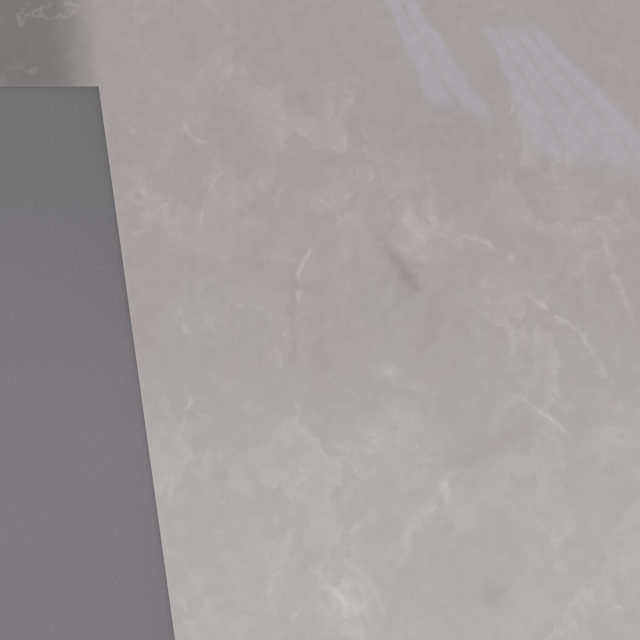
Write a WebGL 1 fragment shader that draws this texture.

```glsl
precision highp float;
uniform vec2 u_resolution;

vec2 hashGradient(vec2 cell) {
  vec2 h = vec2(dot(cell, vec2(127.1, 311.7)), dot(cell, vec2(269.5, 183.3)));
  return 2.0 * fract(sin(h) * 43758.5) - 1.0;
}

float gradientNoise(vec2 p) {
  vec2 i = floor(p), f = fract(p), e = vec2(1.0, 0.0);
  vec2 u = f * f * f * (f * (f * 6.0 - 15.0) + 10.0);
  float low = mix(dot(hashGradient(i), f), dot(hashGradient(i + e), f - e), u.x);
  float high = mix(dot(hashGradient(i + e.yx), f - e.yx), dot(hashGradient(i + 1.0), f - 1.0), u.x);
  return mix(low, high, u.y);
}

float fbm(vec2 p) {
  float sum = 0.0, amp = 0.5;
  for (int i = 0; i < 5; i++) {
    sum += amp * gradientNoise(p);
    p = mat2(1.6, 1.2, -1.2, 1.6) * p + 7.3;
    amp *= 0.5;
  }
  return sum;
}

float ridge(float n, float width) {
  return exp(-n * n / (width * width));
}

// Soft ramps that each end in a crisp lip
float terrace(float n) {
  float f = fract(n);
  return f * f * smoothstep(1.0, 0.9, f);
}

float blob(vec2 p, vec2 center, vec2 radius) {
  vec2 d = (p - center) / radius;
  return exp(-dot(d, d));
}

// Bowed stroke that fades at both ends; ends = start.xy, finish.xy
float stroke(vec2 p, vec4 ends, float bow, float width) {
  vec2 ab = ends.zw - ends.xy, d = p - ends.xy;
  float t = dot(d, ab) / dot(ab, ab);
  float across = dot(d, vec2(-ab.y, ab.x)) / length(ab) - 4.0 * bow * t * (1.0 - t);
  return ridge(across, width) * smoothstep(-0.08, 0.2, t) * smoothstep(1.08, 0.8, t);
}

// Slanted patch of light; edges = left x, left slope, right x, right slope
float lightPatch(vec2 p, vec4 edges, vec2 span, float bars) {
  float depth = 1.0 - p.y;
  float left = edges.x + edges.y * depth;
  float f = (p.x - left) / (edges.z + edges.w * depth - left);
  float mask = smoothstep(-0.08, 0.08, f) * smoothstep(1.08, 0.92, f);
  mask *= smoothstep(span.x - 0.015, span.x + 0.015, depth);
  mask *= smoothstep(span.y + 0.02, span.y - 0.02, depth + 0.03 * (1.0 - f));
  return mask * (1.0 - 0.6 * pow(0.5 + 0.5 * cos(6.2832 * f * bars), 4.0));
}

vec3 marble(vec2 uv) {
  vec2 warp = vec2(fbm(uv * 9.0), fbm(uv * 9.0 + 31.0));
  vec2 ripple = vec2(fbm(uv * 34.0 + 5.0), fbm(uv * 34.0 + 47.0));
  vec2 p = uv + 0.025 * warp + 0.02 * ripple;
  float cloud = fbm(uv * 5.0 + 1.2 * warp);
  float fine = fbm(uv * 42.0 + 3.0 * warp);
  vec3 color = mix(vec3(0.697, 0.682, 0.675), vec3(0.648, 0.627, 0.622), smoothstep(0.05, 0.8, uv.y));
  color += 0.04 * cloud + 0.035 * fine + 0.01 * gradientNoise(uv * 150.0);
  float flakes = terrace(3.5 * fbm(p * vec2(7.0, 4.5) + 3.0));
  color += 0.032 * (flakes - 0.25) * smoothstep(-0.2, 0.2, cloud + 0.5 * warp.x);
  // Pink and brown deposits
  float pink = 0.5 * ridge(fbm(p * vec2(8.0, 4.0) + 12.0), 0.03) * smoothstep(0.25, 0.5, uv.y);
  pink += 0.6 * blob(p, vec2(0.5, 0.48), vec2(0.04, 0.05));
  pink += 0.6 * blob(p, vec2(0.22, 0.49), vec2(0.02, 0.05));
  pink += stroke(p, vec4(0.47, 0.62, 0.465, 0.43), -0.012, 0.007);
  pink += stroke(p, vec4(0.68, 0.55, 0.65, 0.44), 0.01, 0.01);
  color -= vec3(0.006, 0.019, 0.017) * pink;
  float brown = 0.8 * stroke(p, vec4(0.59, 0.62, 0.655, 0.535), 0.008, 0.012);
  brown += 0.5 * blob(p, vec2(0.47, 0.845), vec2(0.02));
  brown += 0.5 * blob(p, vec2(0.77, 0.08), vec2(0.025));
  brown += 0.4 * stroke(p, vec4(0.69, 0.26, 0.84, 0.34), 0.0, 0.016);
  color -= vec3(0.05, 0.06, 0.067) * brown;
  // Pale crystals and broad streaks
  float pale = blob(p, vec2(0.65, 0.645), vec2(0.038, 0.045));
  pale += blob(p, vec2(0.54, 0.05), vec2(0.038, 0.045));
  pale += 0.6 * blob(p, vec2(0.61, 0.425), vec2(0.022, 0.015));
  pale += 0.5 * blob(p, vec2(0.91, 0.645), vec2(0.04, 0.02));
  pale += 0.6 * stroke(p, vec4(0.60, 0.12, 0.73, 0.28), 0.0, 0.015);
  pale += 0.5 * stroke(p, vec4(0.405, 0.04, 0.465, 0.2), 0.0, 0.014);
  color += 0.05 * pale * (0.8 + 2.2 * fine);
  // Thin veins and a broken web
  float vein = stroke(p, vec4(0.69, 0.63, 0.80, 0.585), 0.018, 0.004);
  vein += stroke(p, vec4(0.80, 0.55, 0.965, 0.39), 0.02, 0.004);
  vein += stroke(p, vec4(0.80, 0.385, 0.91, 0.305), 0.0, 0.005);
  vein += stroke(p, vec4(0.935, 0.65, 0.985, 0.49), 0.0, 0.005);
  vein += stroke(p, vec4(0.285, 0.82, 0.35, 0.78), -0.02, 0.003);
  vein += stroke(p, vec4(0.355, 0.74, 0.31, 0.63), -0.012, 0.003);
  vein += stroke(p, vec4(0.57, 0.81, 0.585, 0.71), -0.008, 0.003);
  vein += stroke(p, vec4(0.48, 0.62, 0.465, 0.52), -0.006, 0.003);
  vein += stroke(p, vec4(0.275, 0.52, 0.3, 0.46), 0.0, 0.006);
  vein += stroke(p, vec4(0.315, 0.4, 0.28, 0.32), 0.0, 0.005);
  float web = ridge(fbm(p * 8.0 + 20.0), 0.014) * smoothstep(-0.1, 0.2, cloud);
  color += 0.035 * vein * clamp(0.6 + 4.0 * fine, 0.0, 1.4) + 0.02 * web * clamp(0.6 + 4.0 * fine, 0.0, 1.4);
  // Reflected cool light
  vec2 q = mix(uv, p, 0.4);
  float light = lightPatch(q, vec4(0.60, 0.42, 0.65, 0.68), vec2(-0.05, 0.185), 2.0);
  light += lightPatch(q, vec4(0.735, 0.43, 0.80, 0.98), vec2(0.04, 0.27), 4.0);
  color = mix(color, vec3(0.675, 0.66, 0.69) + 0.04 * fine, 0.7 * light);
  // Shaded corner above the panel
  float shade = smoothstep(0.17, 0.07, p.x) * smoothstep(0.84, 0.87, uv.y);
  return color * (1.0 - 0.25 * shade) + 0.05 * shade * web;
}

vec3 panel(vec2 uv, float side) {
  vec3 color = mix(vec3(0.498, 0.483, 0.5), vec3(0.455, 0.45, 0.455), smoothstep(0.3, 0.85, uv.y));
  color += 0.018 * gradientNoise(uv * 190.0) + 0.01 * fbm(uv * 5.0) - 0.015 * exp(side / 0.03);
  return color - 0.06 * exp(side / 0.003) - 0.04 * exp(min(uv.y - 0.865, 0.0) / 0.006);
}

void main() {
  vec2 uv = gl_FragCoord.xy / u_resolution;
  float side = (uv.x - 0.154 - 0.138 * (0.865 - uv.y)) * 0.99;
  float edge = max(side, uv.y - 0.865);
  float soft = max(0.0012, 0.8 / u_resolution.y);
  vec3 stone = marble(uv) + 0.02 * exp(-abs(edge) / 0.003);
  gl_FragColor = vec4(mix(panel(uv, min(side, 0.0)), stone, smoothstep(-soft, soft, edge)), 1.0);
}
```
